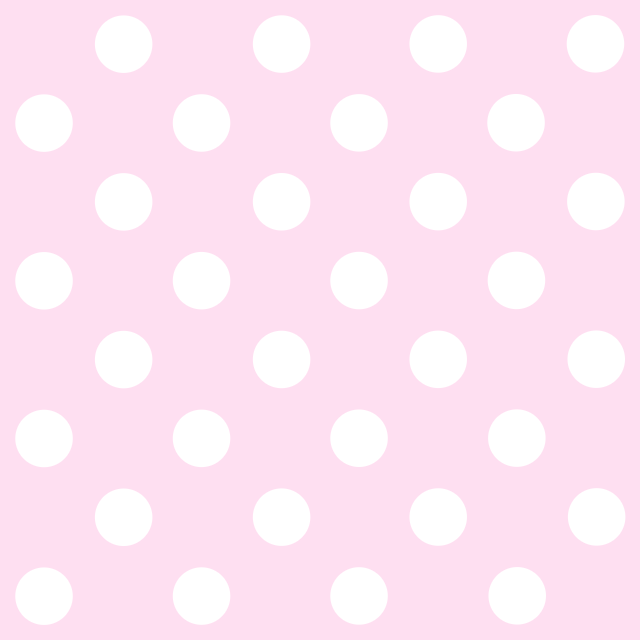
This pattern is drawn by a Shadertoy shader. Its source:

```glsl
// Staggered polka dots: white discs on pale pink, four per row over eight rows.
// Each pixel finds its nearest lattice dot, applies that dot's slight
// misplacement, and is shaded by a smoothed circle distance.

const vec3 GROUND_COLOR = vec3(0.998, 0.875, 0.946);
const vec3 DOT_COLOR = vec3(1.0);

const vec2 FIRST_DOT = vec2(0.0688, 0.0684);   // centre of the lower left dot
const vec2 DOT_PITCH = vec2(0.2461, 0.1232);   // column and row spacing
const float STAGGER = 0.1244;                  // shift of every second row
const float DOT_RADIUS = 0.0449;

const float ROW_RISE = 0.0008;        // rows climb slightly to the right
const float COLUMN_WOBBLE = 0.0008;   // uneven spacing in the shifted rows
const float EDGE_LEAN = 0.0025;       // the last column leans left going up
const float TAU = 6.2831853;

// Centre of the lattice dot nearest to p
vec2 nearestDot(vec2 p) {
    float row = round((p.y - FIRST_DOT.y) / DOT_PITCH.y);
    float shifted = mod(row, 2.0);
    float startX = FIRST_DOT.x + shifted * STAGGER;
    float column = round((p.x - startX) / DOT_PITCH.x);
    vec2 center = vec2(startX, FIRST_DOT.y) + vec2(column, row) * DOT_PITCH;

    // Small placement errors
    center.x += shifted * COLUMN_WOBBLE * sin(TAU * column / 3.0);
    center.x -= EDGE_LEAN * step(2.5, column) * (center.y - 0.5);
    center.y += ROW_RISE * center.x;
    return center;
}

void mainImage(out vec4 fragColor, in vec2 fragCoord) {
    vec2 p = fragCoord / iResolution.y;
    float pixel = 1.0 / iResolution.y;

    // Disc coverage with a one-pixel soft edge
    float dist = length(p - nearestDot(p)) - DOT_RADIUS;
    float coverage = clamp(0.5 - dist / pixel, 0.0, 1.0);

    fragColor = vec4(mix(GROUND_COLOR, DOT_COLOR, coverage), 1.0);
}
```
